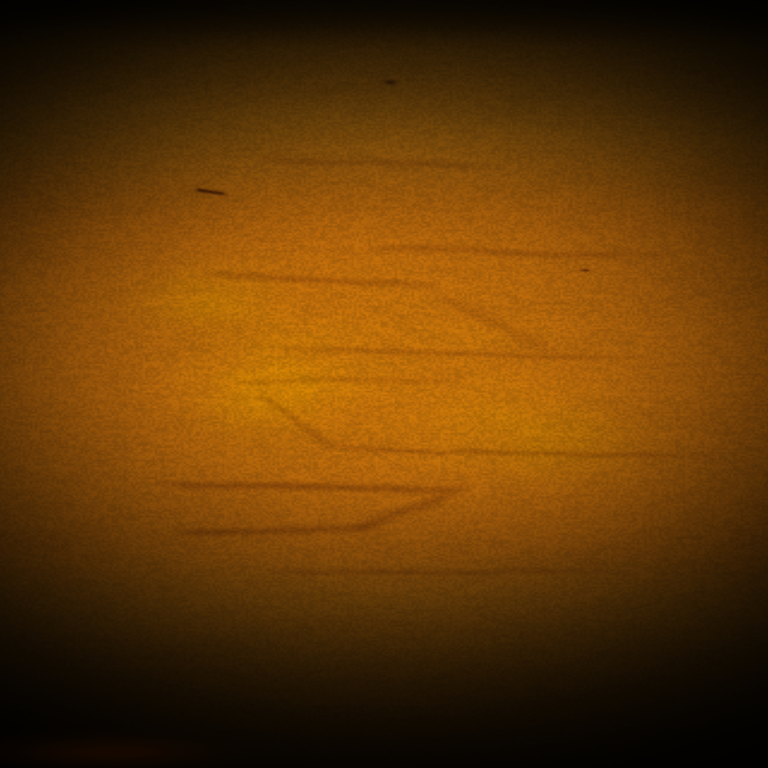
Write a WebGL 1 fragment shader that draws this texture.

```glsl
precision highp float;

uniform vec2 u_resolution;

const vec2 GLOW_CENTER = vec2(0.5, 0.53);
const float GLOW_WIDTH = 0.60;
const float GLOW_BELOW = 0.354;
const float GLOW_ABOVE = 0.368;
const float GLOW_PEAK = 0.73;
const vec3 AMBER = vec3(1.0, 0.555, 0.065);
const vec3 OLIVE = vec3(1.0, 0.615, 0.085);
const vec3 GOLD = vec3(1.06, 0.655, 0.02);
const vec3 EMBER = vec3(0.07, 0.022, 0.0);
const float GRAIN_CELLS = 400.0;
const float GRAIN_AMOUNT = 0.17;
const float FIBRE_AMOUNT = 0.11;
const float BAND_AMOUNT = 0.10;
const float VEIN_DEPTH = 0.17;

float hash(vec2 p) {
  vec3 q = fract(vec3(p.xyx) * 0.1031);
  q += dot(q, q.yzx + 33.33);
  return fract((q.x + q.y) * q.z);
}

float noise(vec2 p) {
  vec2 i = floor(p);
  vec2 f = fract(p);
  f = f * f * (3.0 - 2.0 * f);
  float low = mix(hash(i), hash(i + vec2(1.0, 0.0)), f.x);
  float high = mix(hash(i + vec2(0.0, 1.0)), hash(i + vec2(1.0, 1.0)), f.x);
  return mix(low, high, f.y);
}

float fbm(vec2 p) {
  float sum = 0.0;
  float gain = 0.5;
  for (int i = 0; i < 4; i++) {
    sum += gain * noise(p);
    p = p * 2.03 + vec2(17.3, 9.1);
    gain *= 0.5;
  }
  return sum;
}

// Soft line between two points, fading toward its ends
float vein(vec2 p, vec2 a, vec2 b, float width) {
  vec2 along = b - a;
  float t = clamp(dot(p - a, along) / dot(along, along), 0.0, 1.0);
  float d = length(p - a - along * t) / width;
  float ends = smoothstep(0.0, 0.12, t) * smoothstep(1.0, 0.8, t);
  return exp(-d * d) * mix(0.35, 1.0, ends);
}

float spot(vec2 p, vec2 center, vec2 radius) {
  vec2 d = (p - center) / radius;
  return exp(-dot(d, d));
}

float veins(vec2 p) {
  p.y += 0.014 * (fbm(p * vec2(7.0, 5.0)) - 0.47);
  float v = 0.6 * vein(p, vec2(0.48, 0.678), vec2(0.87, 0.668), 0.005);
  v += 0.7 * vein(p, vec2(0.27, 0.642), vec2(0.57, 0.628), 0.005);
  v += 0.5 * vein(p, vec2(0.57, 0.615), vec2(0.72, 0.545), 0.008);
  v += 0.6 * vein(p, vec2(0.37, 0.545), vec2(0.82, 0.535), 0.004);
  v += 0.5 * vein(p, vec2(0.30, 0.503), vec2(0.60, 0.507), 0.004);
  v += 0.6 * vein(p, vec2(0.34, 0.487), vec2(0.43, 0.420), 0.005);
  v += 0.7 * vein(p, vec2(0.42, 0.420), vec2(0.93, 0.403), 0.004);
  v += 1.0 * vein(p, vec2(0.21, 0.371), vec2(0.61, 0.366), 0.005);
  v += 0.9 * vein(p, vec2(0.23, 0.308), vec2(0.49, 0.315), 0.005);
  v += 0.8 * vein(p, vec2(0.46, 0.312), vec2(0.60, 0.366), 0.007);
  v += 0.6 * vein(p, vec2(0.35, 0.258), vec2(0.78, 0.256), 0.004);
  v += 0.6 * vein(p, vec2(0.34, 0.793), vec2(0.65, 0.785), 0.005);
  return v;
}

float knots(vec2 p) {
  float k = 1.6 * vein(p, vec2(0.255, 0.753), vec2(0.295, 0.747), 0.0025);
  k += 1.4 * spot(p, vec2(0.508, 0.893), vec2(0.008, 0.003));
  return k + 1.3 * spot(p, vec2(0.762, 0.648), vec2(0.006, 0.002));
}

void main() {
  vec2 p = gl_FragCoord.xy / u_resolution;

  // Elliptical burst, falling to black at the corners
  vec2 d = p - GLOW_CENTER;
  d /= vec2(GLOW_WIDTH, d.y < 0.0 ? GLOW_BELOW : GLOW_ABOVE);
  float q = length(d);
  float light = GLOW_PEAK * exp(-q * q * q);
  light *= mix(0.4, 1.0, smoothstep(0.0, 0.07, 1.0 - p.y));

  // Stain hue with golden patches
  float patches = 0.9 * spot(p, vec2(0.35, 0.50), vec2(0.09, 0.06));
  patches += 0.7 * spot(p, vec2(0.27, 0.61), vec2(0.08, 0.04));
  patches += 0.7 * spot(p, vec2(0.70, 0.43), vec2(0.12, 0.05));
  patches += 0.4 * spot(p, vec2(0.52, 0.53), vec2(0.24, 0.14));
  patches *= 0.55 + 0.9 * fbm(p * vec2(14.0, 30.0));
  vec3 stain = mix(AMBER, OLIVE, smoothstep(0.70, 0.86, p.y));
  stain = mix(stain, OLIVE, 0.6 * smoothstep(0.30, 0.20, p.y));
  stain = mix(stain, GOLD, clamp(patches, 0.0, 1.0));

  // Wood figure and fine grain
  float band = fbm(p * vec2(3.0, 16.0) + 4.0) - 0.47;
  float fibre = fbm(p * vec2(45.0, 230.0)) - 0.47;
  float grain = noise(p * GRAIN_CELLS * vec2(0.8, 1.0)) - 0.5;
  float tone = 1.0 + BAND_AMOUNT * band + FIBRE_AMOUNT * fibre;
  tone += GRAIN_AMOUNT * grain;
  float dark = VEIN_DEPTH * veins(p) + 0.3 * knots(p);
  tone *= 1.0 - min(dark, 0.6);

  vec3 color = stain * light * tone;
  color.g *= 1.0 - 0.35 * min(dark, 0.6);
  color += EMBER * spot(p, vec2(0.14, 0.02), vec2(0.12, 0.018));
  gl_FragColor = vec4(clamp(color, 0.0, 1.0), 1.0);
}
```
